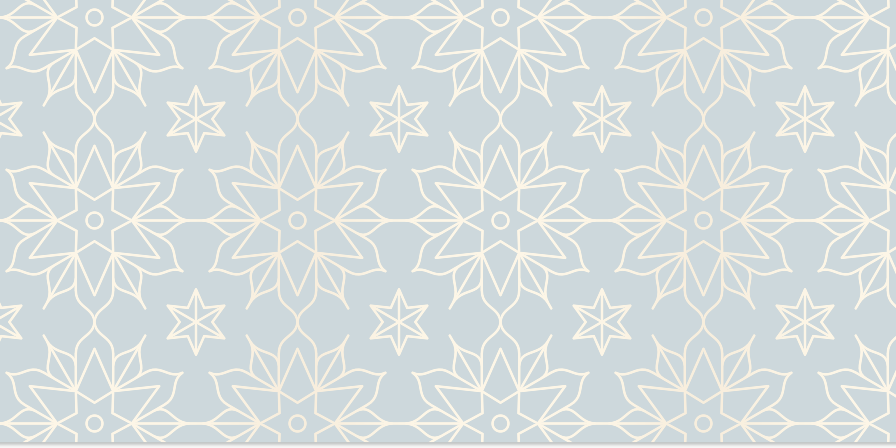
Reproduce this pattern procedurally as a WebGL 1 fragment shader.

```glsl
precision highp float;
// Pale line ornament: twelve-petalled rosettes on a square grid, with small
// six-pointed stars between them and a shaded strip along the lower edge.
// Each motif is folded into one 30 degree wedge and drawn by line distances.

uniform vec2 u_resolution;

#define VIEW_HEIGHT 384.0
#define CELL 174.0
#define ROSETTE_ORIGIN vec2(81.0, 195.0)
#define HALF_LINE 1.1
#define VALLEY 32.0
#define STAR_SIZE 28.0
#define STRIP_HEIGHT 5.0
#define GROUND vec3(0.802, 0.847, 0.862)
#define CREAM vec3(0.992, 0.965, 0.905)
#define TAN vec3(0.955, 0.910, 0.840)
#define SHADOW vec3(0.765, 0.775, 0.775)
#define PAPER vec3(0.965, 0.965, 0.960)

const float PI = 3.14159265;
const vec2 WEDGE_EDGE = vec2(0.8660254, 0.5); // direction at 30 degrees

float segmentDistance(vec2 p, vec2 a, vec2 b) {
  vec2 ab = b - a;
  float t = clamp(dot(p - a, ab) / dot(ab, ab), 0.0, 1.0);
  return length(p - a - ab * t);
}

// Distance to a cubic curve, taken as a chain of short segments
float curveDistance(vec2 p, vec2 a, vec2 b, vec2 c, vec2 d) {
  float nearest = 1e5;
  vec2 last = a;
  for (int i = 1; i <= 12; i++) {
    float t = float(i) / 12.0;
    float s = 1.0 - t;
    vec2 next = s * s * s * a + 3.0 * s * t * (s * b + t * c) + t * t * t * d;
    nearest = min(nearest, segmentDistance(p, last, next));
    last = next;
  }
  return nearest;
}

// Fold the plane into the wedge from 0 to 30 degrees
vec2 foldWedge(vec2 p) {
  float sector = PI / 3.0;
  float angle = atan(p.y, p.x + 1e-5);
  angle = abs(mod(angle + 0.5 * sector, sector) - 0.5 * sector);
  return length(p) * vec2(cos(angle), sin(angle));
}

float rosetteDistance(vec2 p) {
  vec2 w = foldWedge(p);
  vec2 valley = vec2(VALLEY, 0.0);
  float reach = 0.5 * CELL;

  // Ring and the two nested stars
  float d = abs(length(p) - 6.8);
  d = min(d, segmentDistance(w, valley, 2.0 * VALLEY * WEDGE_EDGE));
  d = min(d, segmentDistance(w, valley, 17.8 * WEDGE_EDGE));

  // Petal rib, and the side shared by neighbouring petals
  d = min(d, segmentDistance(w, valley, vec2(reach, 0.0)));
  d = min(d, segmentDistance(w, valley, vec2(60.0, 16.1)));

  // Narrow petal along the wedge base
  d = min(d, curveDistance(w, vec2(50.0, 10.4), vec2(64.0, 18.0),
                           vec2(66.0, 0.0), vec2(82.0, 0.0)));

  // Wide petal along the wedge edge
  vec2 along = vec2(dot(w, WEDGE_EDGE),
                    dot(w, vec2(WEDGE_EDGE.y, -WEDGE_EDGE.x)));
  return min(d, curveDistance(along, vec2(60.0, 16.0), vec2(75.0, 16.0),
                              vec2(74.0, 1.0), vec2(reach, 0.0)));
}

float smallStarDistance(vec2 p) {
  vec2 w = foldWedge(p);
  vec2 tip = STAR_SIZE * WEDGE_EDGE;
  float outline = segmentDistance(w, vec2(0.5 * STAR_SIZE, 0.0), tip);
  return min(outline, segmentDistance(w, vec2(0.0), tip));
}

void main() {
  float pixel = VIEW_HEIGHT / u_resolution.y;
  vec2 pos = gl_FragCoord.xy * pixel;
  vec2 grid = pos - ROSETTE_ORIGIN;

  // Rosettes at cell centres, small stars at cell corners
  vec2 rosette = mod(grid + 0.5 * CELL, CELL) - 0.5 * CELL;
  vec2 star = mod(grid, CELL) - 0.5 * CELL;
  float d = min(rosetteDistance(rosette), smallStarDistance(star));
  float ink = 1.0 - smoothstep(-0.5 * pixel, 0.5 * pixel, d - HALF_LINE);

  // Lines warm slightly on every second column
  float warmth = 0.5 - 0.5 * cos(PI * grid.x / CELL);
  vec3 lineColor = mix(CREAM, TAN, 0.6 * warmth * warmth * warmth);
  vec3 color = mix(GROUND, lineColor, ink);

  // Lower strip: a soft shadow fading into paper
  vec3 strip = mix(PAPER, SHADOW, smoothstep(0.5, STRIP_HEIGHT, pos.y));
  float above = smoothstep(-0.5 * pixel, 0.5 * pixel, pos.y - STRIP_HEIGHT);
  gl_FragColor = vec4(mix(strip, color, above), 1.0);
}
```
